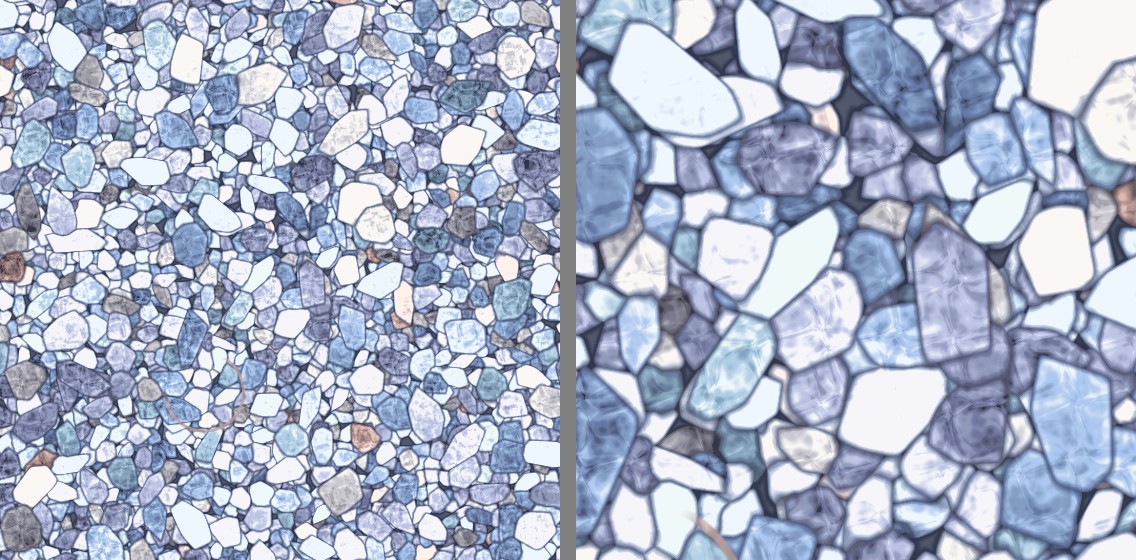
Left, the full canvas; right, a detail of the centre.
Reproduce this texture procedurally as a Shadertoy shader.

```glsl
const float TAU = 6.2831853;
const float OUTLINE = 0.0042;

vec3 hash3(vec2 p) {
    vec3 q = fract(p.xyx * vec3(0.1031, 0.1030, 0.0973));
    q += dot(q, q.yxz + 33.33);
    return fract((q.xxy + q.yzz) * q.zyx);
}

mat2 rotation(float a) {
    return mat2(cos(a), sin(a), -sin(a), cos(a));
}

// Layered, warped sines: mineral mottling
float mottling(vec2 p) {
    float total = 0.0, amp = 0.5;
    for (int i = 0; i < 4; i++) {
        p = rotation(1.1) * p * 1.6 + sin(p.yx * 1.3);
        total += amp * sin(p.x) * cos(p.y);
        amp *= 0.72;
    }
    return total;
}

// Cellular noise: distance to the nearest speck
float specks(vec2 p) {
    vec2 cell = floor(p);
    float nearest = 2.0;
    for (int y = -1; y <= 1; y++)
    for (int x = -1; x <= 1; x++) {
        vec2 c = cell + vec2(x, y);
        nearest = min(nearest, length(c + hash3(c).xy - p));
    }
    return nearest;
}

// Slightly rounded irregular polygon, negative inside, unit radius
float stoneShape(vec2 p, vec2 id) {
    vec3 h = hash3(id + 17.0);
    p = rotation(TAU * h.x) * p;
    p *= vec2(mix(1.05, 0.72, h.y), mix(1.0, 1.65, h.y * h.y));
    float total = 0.0;
    for (int i = 0; i < 7; i++) {
        vec3 side = hash3(id + float(i) * vec2(5.3, 9.7) + 41.0);
        float a = (float(i) + 0.75 * side.x) * TAU / 7.0;
        float reach = mix(0.72, 1.14, side.y);
        total += pow(max(dot(p, vec2(cos(a), sin(a))) / reach, 0.0), 18.0);
    }
    return pow(total + 1e-20, 1.0 / 18.0) - 1.0;
}

// Tints balance around neutral and fade out on pale stones
vec3 stoneTint(float pick, float tone) {
    vec3 blue = vec3(0.9, 0.99, 1.08);
    vec3 lavender = vec3(1.0, 0.97, 1.03);
    vec3 teal = vec3(0.92, 1.03, 1.03);
    vec3 cream = vec3(1.09, 1.0, 0.92);
    vec3 rust = vec3(1.2, 0.92, 0.78);
    vec3 tint = mix(blue, lavender, step(0.36, pick));
    tint = mix(tint, teal, step(0.75, pick));
    tint = mix(tint, cream, step(0.85, pick));
    tint = mix(tint, rust, step(0.985, pick));
    return mix(tint, vec3(1.0), 0.75 * smoothstep(0.5, 0.85, tone));
}

// Lays one size of stones over a surface of tint (rgb) and tone (a)
vec4 addStones(vec4 under, vec2 uv, float freq, float fill, float radius, float grain) {
    vec2 p = uv * freq, cell = floor(p);
    vec2 stoneId = vec2(0.0), local = vec2(0.0);
    float nearest = 9.0, second = 9.0;
    for (int y = -1; y <= 1; y++)
    for (int x = -1; x <= 1; x++) {
        vec2 c = cell + vec2(x, y);
        vec2 id = c + freq * 7.0;
        vec3 h = hash3(id);
        if (h.z > fill) continue;
        vec2 q = (p - c - mix(vec2(0.2), vec2(0.8), h.xy)) / radius;
        float d = stoneShape(q, id) * radius / freq;
        if (d < nearest) {
            second = nearest;
            nearest = d;
            stoneId = id;
            local = q;
        } else second = min(second, d);
    }
    vec3 look = hash3(stoneId + 73.0);
    float edge = min(-nearest, 0.5 * (second - nearest));

    // Tilted face, mineral grain, pale rim and soft dark outline
    float tone = mix(0.22, 1.1, look.x);
    tone += 0.1 * dot(local, vec2(cos(TAU * look.z), sin(TAU * look.z)));
    tone += grain * mix(0.6, 1.2, look.z);
    tone += 0.08 * smoothstep(0.002, 0.005, edge) * (1.0 - smoothstep(0.005, 0.011, edge));
    vec3 tint = stoneTint(look.y, tone);
    tone = mix(0.09, tone, smoothstep(-0.001, OUTLINE, edge));

    under.a *= mix(0.4, 1.0, smoothstep(0.0, 0.005, nearest));
    float cover = 1.0 - smoothstep(-0.001, 0.001, nearest);
    return mix(under, vec4(tint, tone), cover);
}

// Tone to colour, knots spaced by the share of each colour
vec3 toneColor(float t) {
    vec3 c = vec3(0.19, 0.215, 0.3);
    c = mix(c, vec3(0.35, 0.37, 0.45), smoothstep(0.035, 0.125, t));
    c = mix(c, vec3(0.44, 0.48, 0.6), smoothstep(0.125, 0.24, t));
    c = mix(c, vec3(0.57, 0.62, 0.71), smoothstep(0.24, 0.395, t));
    c = mix(c, vec3(0.74, 0.79, 0.88), smoothstep(0.395, 0.605, t));
    return mix(c, vec3(0.96, 0.97, 0.975), smoothstep(0.605, 0.86, t));
}

float twigMask(vec2 p, float radius) {
    float line = 1.0 - smoothstep(0.0015, 0.0035, abs(length(p) - radius));
    return line * smoothstep(-0.01, 0.01, 0.035 + 0.6 * p.x - p.y);
}

void mainImage(out vec4 fragColor, in vec2 fragCoord) {
    vec2 uv = fragCoord / iResolution.y;
    float grain = 0.26 * mottling(uv * 130.0) + 0.2 * (specks(uv * 150.0) - 0.45);

    // Small stones at the bottom, large ones on top
    vec4 surface = vec4(1.0, 1.0, 1.0, 0.1);
    surface = addStones(surface, uv, 38.0, 1.0, 0.68, grain);
    surface = addStones(surface, uv + 0.37, 28.0, 0.65, 0.57, grain);
    surface = addStones(surface, uv + 0.71, 20.0, 0.5, 0.57, grain);
    surface = addStones(surface, uv + 0.13, 14.0, 0.24, 0.54, grain);

    vec3 color = toneColor(surface.a) * surface.rgb;
    vec3 twig = vec3(0.73, 0.62, 0.6) + 0.4 * grain;
    color = mix(color, twig, 0.85 * twigMask(uv - vec2(0.365, 0.3), 0.07));
    fragColor = vec4(clamp(color, 0.0, 1.0), 1.0);
}
```
